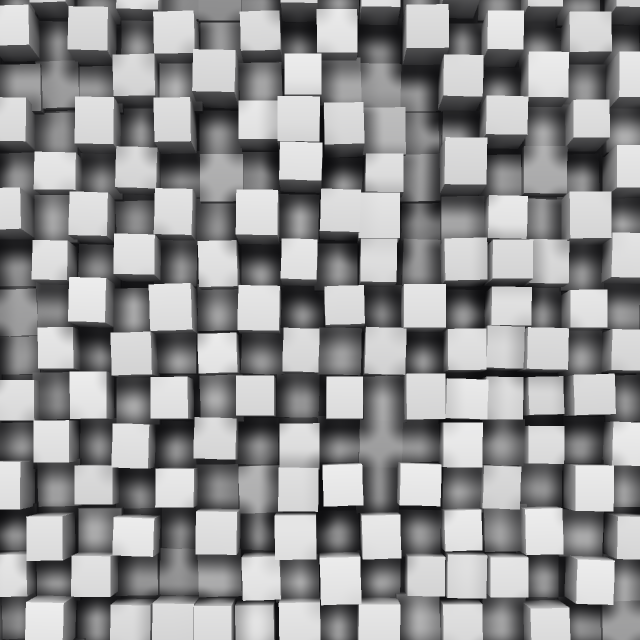
Give the GLSL for this background, as a three.js fragment shader.

```glsl
varying vec2 vUv;

#define COLUMNS 16.0
#define CELL vec2(1.0, 1.1)
#define CAMERA vec3(8.03, 5.07, 20.0)
#define JITTER 0.2
#define TILT 0.07
#define FLIP_CHANCE 0.14
#define LOW_TONE 0.56
#define HIGH_TONE 0.87
#define SHADOW_REACH 0.55
#define SHADOW_DEPTH 0.86
#define SHADOW_DROP 0.24
#define SOFTNESS 0.001

struct Block {
  vec2 centre;
  vec2 extent;
  float height;
  float tone;
  mat2 turn;
};

vec4 hash4(vec2 cell, float seed) {
  float n = dot(cell, vec2(127.1, 311.7)) + seed;
  return fract(sin(n + vec4(0.0, 1.7, 3.9, 5.3)) * 43758.5453);
}

// Tall and low blocks alternate like a checkerboard, with some swapped
Block blockAt(vec2 cell) {
  vec4 a = hash4(cell, 0.0);
  vec4 b = hash4(cell, 47.3);
  float tall = mod(cell.x + cell.y, 2.0);
  if (a.z < FLIP_CHANCE) tall = 1.0 - tall;
  float angle = (b.z - 0.5) * TILT;
  float c = cos(angle), s = sin(angle);

  Block k;
  k.centre = (cell + 0.5) * CELL + (a.xy - 0.5) * JITTER;
  k.extent = mix(vec2(0.53, 0.58), vec2(0.42, 0.45) + b.xy * vec2(0.09, 0.12), tall);
  k.height = mix(0.03 + 0.32 * a.w, 0.58 + 0.42 * a.w, tall);
  k.tone = mix(LOW_TONE, HIGH_TONE, smoothstep(0.1, 0.65, k.height)) + (b.w - 0.5) * 0.07;
  k.turn = mat2(c, s, -s, c);
  return k;
}

float boxDistance(vec2 p, vec2 extent) {
  vec2 d = abs(p) - extent;
  return length(max(d, 0.0)) + min(max(d.x, d.y), 0.0);
}

// Soft darkening cast by higher neighbours, falling downwards
float lightAt(vec3 point, vec2 owner) {
  vec2 home = floor(point.xy / CELL);
  float light = 1.0;
  for (int j = -1; j <= 1; j++)
  for (int i = -1; i <= 1; i++) {
    vec2 cell = home + vec2(i, j);
    if (distance(cell, owner) < 0.5) continue;
    Block k = blockAt(cell);
    float rise = max(k.height - point.z, 0.0);
    vec2 p = point.xy - k.centre + vec2(0.0, SHADOW_DROP * rise);
    float cover = 1.0 - smoothstep(-0.05, SHADOW_REACH, boxDistance(k.turn * p, k.extent));
    light *= 1.0 - SHADOW_DEPTH * min(rise * 1.2, 1.0) * cover;
  }
  return light;
}

float shade(vec2 ground) {
  vec3 ray = vec3(ground, 0.0) - CAMERA;
  vec2 home = floor(ground / CELL);
  vec2 owner = vec2(-99.0);
  float nearest = 1.0;
  float tone = LOW_TONE * 0.7;

  // Nearest block along the view ray
  for (int j = -1; j <= 1; j++)
  for (int i = -1; i <= 1; i++) {
    vec2 cell = home + vec2(i, j);
    Block k = blockAt(cell);
    vec3 origin = vec3(k.turn * (CAMERA.xy - k.centre), CAMERA.z);
    vec3 dir = vec3(k.turn * ray.xy, ray.z);
    vec3 middle = -origin / dir;
    vec3 span = abs(vec3(k.extent, k.height) / dir);
    vec3 enter = middle - span;
    vec3 leave = middle + span;
    float t = max(max(enter.x, enter.y), enter.z);
    if (t > min(min(leave.x, leave.y), leave.z) || t >= nearest) continue;

    nearest = t;
    owner = cell;
    vec3 hit = origin + dir * t;
    float fade = mix(0.45, 1.0, clamp(hit.z / k.height, 0.0, 1.0));
    if (t == enter.z) tone = k.tone * (1.0 + 0.05 * hit.y);
    else if (t == enter.x) tone = k.tone * fade * (dir.x > 0.0 ? 0.62 : 0.54);
    else tone = k.tone * fade * (dir.y > 0.0 ? 0.33 : 0.85);
  }
  return tone * lightAt(CAMERA + ray * nearest, owner);
}

void main() {
  // Four samples smooth the edges
  float sum = 0.0;
  for (int j = 0; j < 2; j++)
  for (int i = 0; i < 2; i++) {
    vec2 offset = (vec2(i, j) - 0.5) * SOFTNESS;
    sum += shade((vUv + offset) * COLUMNS);
  }
  float grey = 0.04 + 0.96 * sum / 4.0;
  vec3 coolTint = vec3(0.0, 0.0, 0.008) * (1.0 - grey);
  gl_FragColor = vec4(vec3(grey) + coolTint, 1.0);
}
```
